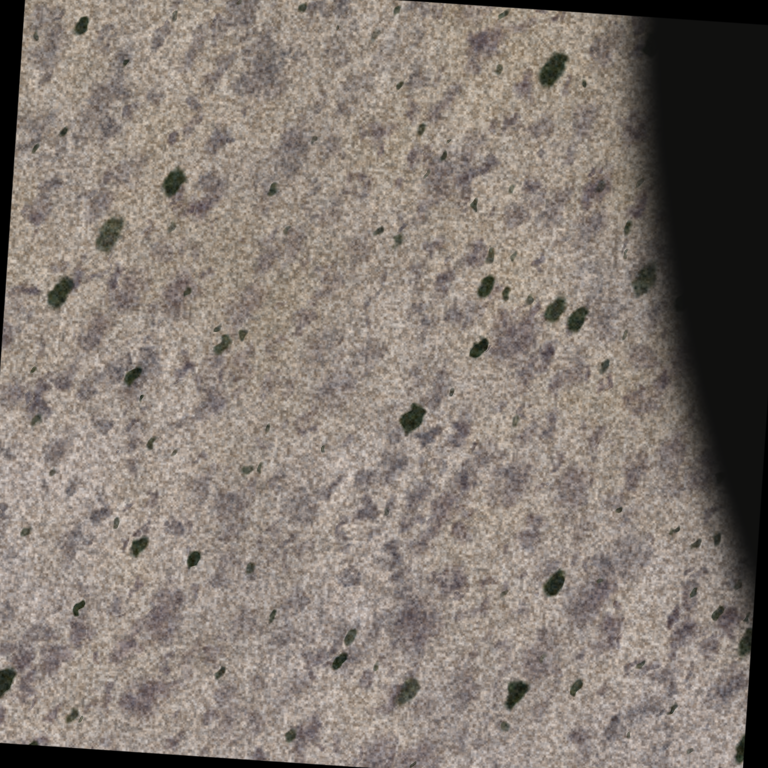
This texture is drawn by a Shadertoy shader. Its source:

```glsl
// Dry grassland seen from above: grainy tan soil, soft violet-grey scrub and
// crisp dark green bushes, scattered by jittered cells and roughened by noise.
// A soft shadow falls on the right; the tilted square plot sits on black.
#define TILT 0.0675
#define LEAN 0.35
#define GRAIN 0.46
#define RAGGED 0.020
#define SOIL_WARM vec3(0.610, 0.560, 0.495)
#define SOIL_PALE vec3(0.635, 0.592, 0.568)
#define SCRUB vec3(0.320, 0.285, 0.305)
#define BUSH vec3(0.125, 0.145, 0.105)
#define SHADE vec3(0.062, 0.062, 0.060)

vec2 hash2(vec2 p) {
    vec3 q = fract(p.xyx * vec3(0.1031, 0.1030, 0.0973));
    q += dot(q, q.yzx + 33.33);
    return fract((q.xx + q.yz) * q.zy);
}

// Smooth value noise, two independent channels
vec2 noise2(vec2 p) {
    vec2 cell = floor(p), f = fract(p);
    f = f * f * (3.0 - 2.0 * f);
    vec2 low = mix(hash2(cell), hash2(cell + vec2(1, 0)), f.x);
    vec2 high = mix(hash2(cell + vec2(0, 1)), hash2(cell + vec2(1, 1)), f.x);
    return mix(low, high, f.y);
}

// Coverage by leaning ovals, at most one per cell
float plants(vec2 p, float cells, float share, vec2 sizes, float softness) {
    vec2 q = p * cells, home = floor(q);
    float cover = 0.0;
    for (int j = -1; j <= 1; j++)
    for (int i = -1; i <= 1; i++) {
        vec2 cell = home + vec2(i, j);
        vec2 seed = hash2(cell + cells * 3.7);
        vec2 kind = hash2(cell + cells * 5.3 + 71.0);
        if (kind.x > share) continue;
        vec2 d = q - cell - seed;
        d.x -= LEAN * d.y;
        float size = mix(sizes.x, sizes.y, kind.y);
        float dist = length(d * vec2(1.6, 1.0)) / size;
        float strength = mix(0.55, 1.0, fract(kind.x * 37.0));
        cover = max(cover, strength * (1.0 - smoothstep(1.0 - softness, 1.0, dist)));
    }
    return cover;
}

void mainImage(out vec4 fragColor, in vec2 fragCoord) {
    vec2 uv = fragCoord / iResolution.xy;
    float pixel = 1.0 / iResolution.y;

    // Tilted plot coordinates
    vec2 c = uv - 0.5;
    float cs = cos(TILT), sn = sin(TILT);
    vec2 plot = vec2(cs * c.x - sn * c.y, sn * c.x + cs * c.y);
    vec2 p = plot + 2.0;

    // Ragged plant outlines
    vec2 rough = noise2(p * 48.0) - 0.5;
    vec2 fine = noise2(p * 125.0 + 9.0) - 0.5;
    vec2 bent = p + RAGGED * (rough + 0.55 * fine);
    vec2 slightlyBent = p + RAGGED * (0.25 * rough + 0.3 * fine);

    // Soil: warm above, paler below, with patches and fine upright streaks
    vec2 patches = noise2(p * 7.0) * 0.6 + noise2(p * 19.0) * 0.4;
    float pale = clamp(0.75 - 0.7 * uv.y + 0.9 * (patches.x - 0.4), 0.0, 1.0);
    vec3 color = mix(SOIL_WARM, SOIL_PALE, pale);
    color *= 0.93 + 0.15 * patches.y;
    float streak = noise2(vec2((p.x - 0.12 * p.y) * 115.0, p.y * 16.0)).x;
    color += 0.09 * smoothstep(0.62, 1.0, streak) * patches.x;

    // Soft scrub in three sizes, thinner in some patches
    float scrub = 0.70 * plants(bent, 13.0, 0.50, vec2(0.35, 0.72), 0.85);
    scrub = max(scrub, 0.72 * plants(bent, 22.0, 0.42, vec2(0.35, 0.80), 0.85));
    scrub = max(scrub, 0.60 * plants(bent, 40.0, 0.26, vec2(0.35, 0.80), 0.75));
    scrub *= 0.72 + 0.5 * noise2(p * 70.0).y;
    scrub *= mix(0.75, 1.15, smoothstep(0.3, 0.65, patches.y));
    vec3 scrubColor = SCRUB + vec3(-0.02, 0.012, 0.0) * (patches.x * 2.0 - 1.0);
    color = mix(color, scrubColor, clamp(scrub, 0.0, 0.92));

    // Crisp bushes, and tiny dark sprigs
    float bush = plants(slightlyBent, 17.0, 0.10, vec2(0.20, 0.50), 0.42);
    float sprig = plants(slightlyBent + 0.37, 34.0, 0.07, vec2(0.20, 0.42), 0.6);
    vec3 bushColor = BUSH + vec3(0.07, 0.09, 0.04) * (fine.x + 0.2);
    color = mix(color, bushColor, clamp(max(bush * 1.2, sprig * 0.8), 0.0, 0.95));

    // Fine grain, weaker on dark plants
    vec2 grain = 0.6 * noise2(p * 245.0) + 0.4 * noise2(p * 430.0 + 5.0) - 0.5;
    float light = dot(color, vec3(0.333));
    color += GRAIN * grain.x * (0.25 + 1.1 * light);
    color += vec3(0.05, 0.0, -0.05) * grain.y;

    // Curved shadow edge with a wide dim fringe
    float drop = 1.0 - uv.y;
    float edge = uv.x - (0.835 + 0.24 * drop * drop);
    color *= 1.0 - 0.18 * smoothstep(-0.12, 0.0, edge);
    color = mix(color, SHADE, smoothstep(-0.045, 0.025, edge));

    // Black surround
    float outside = max(abs(plot.x), abs(plot.y)) - 0.5;
    color *= 1.0 - smoothstep(-pixel, pixel, outside);
    fragColor = vec4(clamp(color, 0.0, 1.0), 1.0);
}
```
